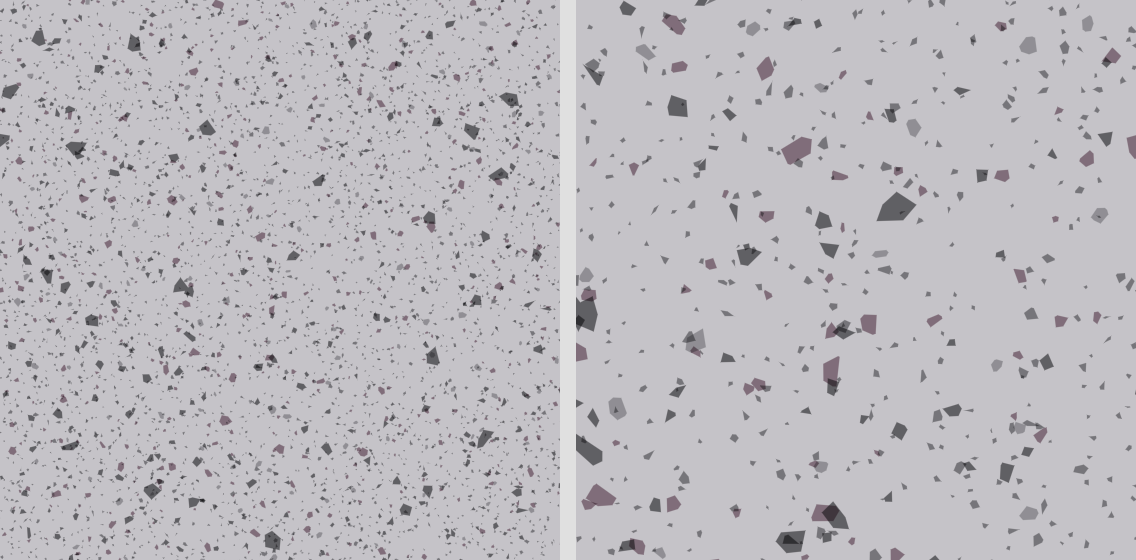
Left: the whole. Right: its middle third, enlarged.
This texture is drawn by a Shadertoy shader. Its source:

```glsl
// Terrazzo: dark, mauve and pale stone chips scattered over a cool light grey ground.

const float TAU = 6.2832;
const vec3 GROUND = vec3(0.772, 0.765, 0.783);
const vec3 DARK_TINT = vec3(0.49, 0.49, 0.50);
const vec3 MAUVE_TINT = vec3(0.65, 0.56, 0.61);
const vec3 PALE_TINT = vec3(0.73, 0.73, 0.74);
const vec3 GREY_TINT = vec3(0.60, 0.60, 0.61);

vec3 hash3(vec2 p, float seed) {
    vec3 q = fract(vec3(p.xyx + seed * 7.13) * vec3(0.1031, 0.1030, 0.0973));
    q += dot(q, q.yxz + 33.33);
    return fract((q.xxy + q.yzz) * q.zyx);
}

float cornerSlope(vec2 corner, vec2 offset, float seed) {
    float angle = TAU * hash3(corner, seed).x;
    return dot(vec2(cos(angle), sin(angle)), offset);
}

float gradientNoise(vec2 p, float seed) {
    vec2 i = floor(p), f = fract(p);
    vec2 w = f * f * f * (f * (f * 6.0 - 15.0) + 10.0);
    vec2 e = vec2(1.0, 0.0);
    float low = mix(cornerSlope(i, f, seed), cornerSlope(i + e, f - e, seed), w.x);
    float high = mix(cornerSlope(i + e.yx, f - e.yx, seed),
                     cornerSlope(i + e.xx, f - e.xx, seed), w.x);
    return mix(low, high, w.y);
}

// Convex shard: half-planes tangent to an ellipse, at uneven angles.
float shardDistance(vec2 p, vec2 axes, int sides, vec2 id, float seed) {
    float d = -1.0;
    for (int i = 0; i < sides; i++) {
        vec3 h = hash3(id, seed + 3.7 + float(i) * 1.9);
        float angle = TAU * (float(i) + 0.75 * h.x) / float(sides);
        vec2 normal = vec2(cos(angle), sin(angle));
        d = max(d, dot(p, normal) - length(normal * axes) * mix(0.7, 1.1, h.y));
    }
    return d;
}

// Coverage of one scatter of chips; radius is in canvas units.
float chipLayer(vec2 uv, float cells, float radius, float density, int sides,
                float pixel, float seed) {
    vec2 p = uv * cells;
    vec2 base = floor(p);
    float nearest = 1.0;
    for (int y = -1; y <= 1; y++)
    for (int x = -1; x <= 1; x++) {
        vec2 id = base + vec2(x, y);
        vec3 place = hash3(id, seed);
        float cluster = 0.5 * gradientNoise(id / cells * 7.0, seed + 0.5);
        if (place.z > density + cluster) continue;
        vec3 form = hash3(id, seed + 1.3);
        float turn = TAU * form.x;
        float c = cos(turn), s = sin(turn);
        vec2 local = mat2(c, -s, s, c) * (p - id - place.xy);
        float size = radius * cells * mix(0.65, 1.3, form.y * form.y);
        vec2 axes = size * vec2(1.15, mix(0.45, 1.0, form.z));
        nearest = min(nearest, shardDistance(local, axes, sides, id, seed));
    }
    return 1.0 - smoothstep(-0.75 * pixel, 0.75 * pixel, nearest / cells);
}

// Overlapping chips darken each other.
vec3 stain(vec3 color, vec3 tint, float coverage) {
    return color * mix(vec3(1.0), tint, coverage);
}

void mainImage(out vec4 fragColor, in vec2 fragCoord) {
    float pixel = 1.0 / iResolution.y;
    vec2 uv = fragCoord * pixel;
    vec3 color = GROUND;

    // Fine grit
    color = stain(color, GREY_TINT, chipLayer(uv, 64.0, 0.0014, 0.60, 4, pixel, 1.0));
    color = stain(color, GREY_TINT, chipLayer(uv, 38.0, 0.0029, 0.55, 5, pixel, 11.0));
    color = stain(color, MAUVE_TINT, chipLayer(uv, 25.0, 0.0033, 0.55, 5, pixel, 22.0));
    color = stain(color, DARK_TINT, chipLayer(uv, 26.0, 0.0034, 0.50, 4, pixel, 33.0));

    // Medium chips
    color = stain(color, PALE_TINT, chipLayer(uv, 18.0, 0.0056, 0.45, 7, pixel, 44.0));
    color = stain(color, MAUVE_TINT, chipLayer(uv, 17.0, 0.0069, 0.48, 6, pixel, 55.0));
    color = stain(color, DARK_TINT, chipLayer(uv, 19.0, 0.0060, 0.38, 5, pixel, 66.0));

    // Large dark chips
    color = stain(color, DARK_TINT, chipLayer(uv, 9.0, 0.0118, 0.42, 5, pixel, 77.0));

    fragColor = vec4(color, 1.0);
}
```
